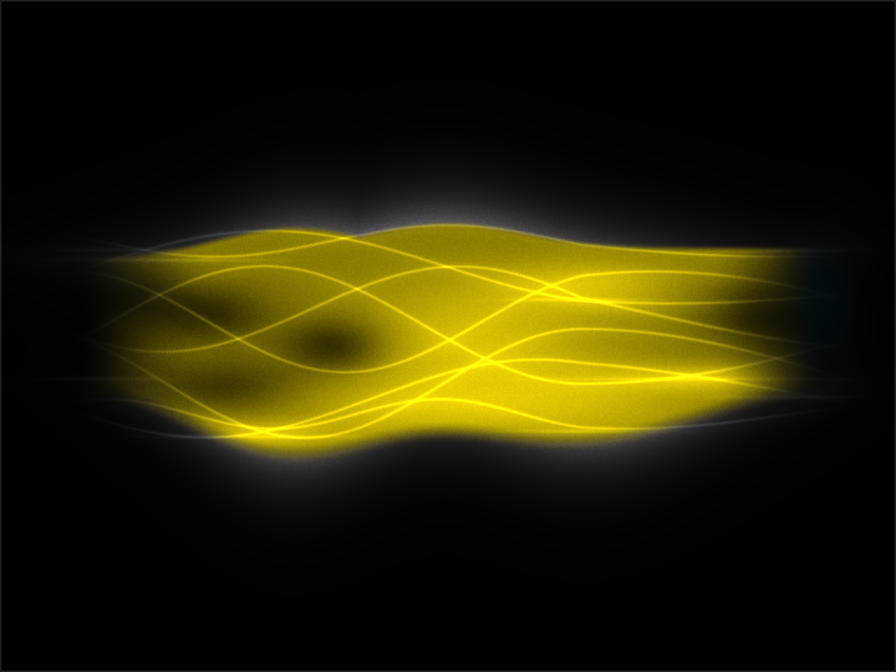
Give the GLSL for this background, as a WebGL 2 fragment shader.

```glsl
#version 300 es
precision highp float;

uniform vec2 u_resolution;
out vec4 fragColor;

#define YELLOW vec3(0.90, 0.80, 0.01)
#define LINE_YELLOW vec3(0.95, 0.87, 0.12)
#define HALO_GRAY vec3(0.37, 0.36, 0.37)
#define WISP_GRAY vec3(0.30, 0.32, 0.34)
#define LINE_WIDTH 0.0023
#define LINE_STRENGTH 0.30
#define HALO_REACH 0.042
#define GRAIN 0.025
#define PI 3.14159265

float bump(float x, float center, float width) {
    float t = (x - center) / width;
    return exp(-t * t);
}

float glow(vec2 p, vec2 center, vec2 size) {
    vec2 t = (p - center) / size;
    return exp(-dot(t, t));
}

float hash(vec2 p) {
    vec3 q = fract(vec3(p.xyx) * 0.1031);
    q += dot(q, q.yzx + 33.33);
    return fract((q.x + q.y) * q.z);
}

// Wave that slows toward the right, drawn as a fine line with a soft sheen
float strand(vec2 p, float mid, float amp, float crest, float halfWave) {
    float phase = PI * (p.x - 0.5 * max(p.x - 0.65, 0.0) - crest) / halfWave;
    float slope = 0.75 * amp * PI / halfWave * sin(phase);
    float d = (p.y - mid - amp * cos(phase)) * inversesqrt(1.0 + slope * slope);
    return bump(d, 0.0, LINE_WIDTH) + 0.16 * bump(d, -0.004, 0.012);
}

float strands(vec2 p) {
    float s = strand(p, 0.6025, 0.054, 0.30, 0.40);
    s += strand(p, 0.6415, 0.0235, 0.50, 0.26);
    s += strand(p, 0.540, 0.0635, 0.512, 0.33);
    s += strand(p, 0.5165, 0.0875, 0.295, 0.355);
    s += strand(p, 0.521, 0.075, 0.69, 0.305);
    s += strand(p, 0.407, 0.058, 0.60, 0.37);
    s += strand(p, 0.4295, 0.081, 0.65, 0.31);
    s += strand(p, 0.384, 0.022, 0.49, 0.185);
    return s * smoothstep(0.06, 0.26, p.x) * (1.0 - smoothstep(0.76, 0.96, p.x));
}

// Short level streaks, mostly near the two ends
float streaks(vec2 p) {
    float s = glow(p, vec2(0.76, 0.436), vec2(0.13, 0.003));
    s += glow(p, vec2(0.65, 0.358), vec2(0.09, 0.003));
    s += glow(p, vec2(0.29, 0.350), vec2(0.10, 0.003));
    s += glow(p, vec2(0.20, 0.613), vec2(0.09, 0.003));
    s += glow(p, vec2(0.64, 0.554), vec2(0.07, 0.003));
    s += 0.7 * glow(p, vec2(0.12, 0.436), vec2(0.06, 0.003));
    s += 0.7 * glow(p, vec2(0.13, 0.628), vec2(0.06, 0.003));
    s += 0.8 * glow(p, vec2(0.87, 0.409), vec2(0.07, 0.003));
    s += 0.8 * glow(p, vec2(0.87, 0.627), vec2(0.06, 0.003));
    return s;
}

// Light and dark patches inside the band
float bandLight(vec2 p) {
    float light = 0.57;
    light += 0.36 * glow(p, vec2(0.53, 0.49), vec2(0.14, 0.10));
    light += 0.30 * glow(p, vec2(0.66, 0.575), vec2(0.10, 0.04));
    light += 0.25 * glow(p, vec2(0.46, 0.39), vec2(0.15, 0.05));
    light += 0.24 * glow(p, vec2(0.67, 0.40), vec2(0.13, 0.06));
    light += 0.28 * glow(p, vec2(0.80, 0.437), vec2(0.11, 0.022));
    light += 0.26 * glow(p, vec2(0.29, 0.352), vec2(0.08, 0.025));
    light -= 0.44 * glow(p, vec2(0.375, 0.485), vec2(0.058, 0.042));
    light -= 0.36 * glow(p, vec2(0.235, 0.53), vec2(0.068, 0.045));
    light -= 0.32 * glow(p, vec2(0.25, 0.425), vec2(0.085, 0.04));
    light -= 0.36 * glow(p, vec2(0.85, 0.53), vec2(0.075, 0.055));
    light -= 0.30 * glow(p, vec2(0.15, 0.56), vec2(0.06, 0.04));
    return max(light, 0.0);
}

void main() {
    vec2 p = gl_FragCoord.xy / u_resolution;

    // Wavy outline of the band
    float top = max(0.615 + 0.045 * bump(p.x, 0.33, 0.12),
        mix(0.61, 0.63, smoothstep(0.1, 0.45, p.x)) + 0.036 * bump(p.x, 0.5, 0.12));
    float bottom = 0.43 - 0.105 * bump(p.x, 0.32, 0.15) - 0.09 * bump(p.x, 0.64, 0.19);
    float ends = smoothstep(0.09, 0.24, p.x) * (1.0 - smoothstep(0.79, 0.92, p.x));
    float body = ends * (1.0 - smoothstep(-0.006, 0.006, p.y - top))
        * smoothstep(-0.012, 0.022, p.y - bottom);

    // Gray halo above and below
    float above = bump(p.x, 0.48, 0.27) * exp(-abs(p.y - top) / HALO_REACH);
    float below = 0.75 * (bump(p.x, 0.32, 0.14) + bump(p.x, 0.68, 0.17))
        * exp(-abs(p.y - bottom) / HALO_REACH);
    vec3 color = HALO_GRAY * (above + below);
    color += vec3(0.0, 0.035, 0.055) * glow(p, vec2(0.92, 0.55), vec2(0.04, 0.10));

    // Yellow band and its lines
    color = mix(color, YELLOW * bandLight(p), body);
    float lines = strands(p) + 0.6 * streaks(p);
    color += LINE_STRENGTH * lines * mix(WISP_GRAY, LINE_YELLOW * 0.75, body);

    // Fine grain, then the thin frame
    float grain = hash(floor(p * vec2(512.0, 384.0))) - 0.5;
    color += GRAIN * grain * smoothstep(0.02, 0.3, color.r);
    vec2 edge = min(p, 1.0 - p) * vec2(4.0 / 3.0, 1.0);
    color += 0.13 * (1.0 - smoothstep(0.001, 0.0035, min(edge.x, edge.y)));
    fragColor = vec4(clamp(color, 0.0, 1.0), 1.0);
}
```
